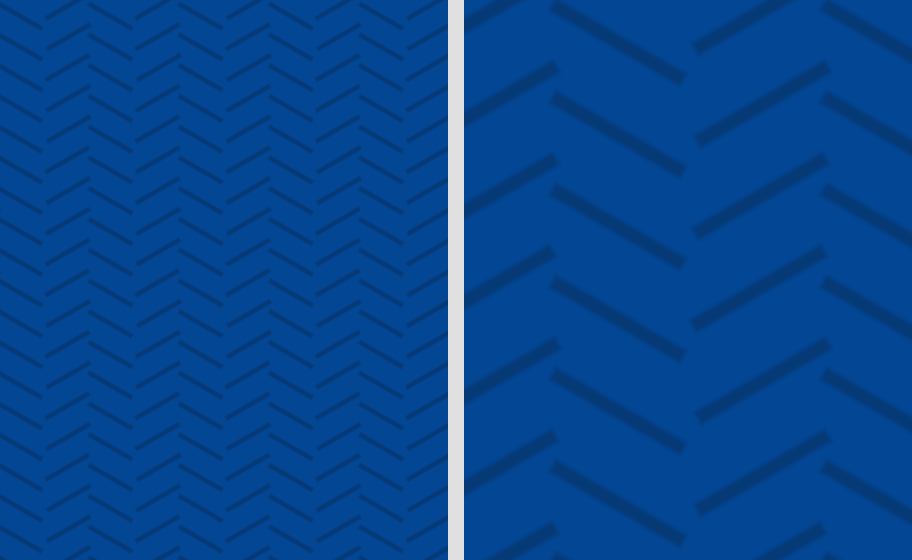
Left: the whole. Right: its middle third, enlarged.
A Shadertoy shader for this pattern:

```glsl
// Broken herringbone: columns of falling and rising bars, dark navy on blue.
// Each slant is one bar repeated on a shared rectangular lattice; the rising
// bars carry a slight sideways shift hashed from their cell.

// All lengths are fractions of the canvas height.
const vec2 PERIOD = vec2(0.1611, 0.05492);
const vec2 FALLING_CENTER = vec2(0.0361, 0.0374);
const vec2 RISING_OFFSET = vec2(0.0849, -0.0367);
const vec2 BAR_HALF_SIZE = vec2(0.0448, 0.0040);
const float SLANT = radians(30.0);
const float RISING_SHIFT = 0.0032;
const float EDGE_SOFTNESS = 0.0023;

const vec3 GROUND_BLUE = vec3(0.010, 0.273, 0.580);
const vec3 BAR_NAVY = vec3(0.020, 0.226, 0.465);

float hash21(vec2 cell) {
    vec3 q = fract(cell.xyx * vec3(0.1031, 0.1030, 0.0973));
    q += dot(q, q.yzx + 33.33);
    return fract((q.x + q.y) * q.z);
}

vec2 rotate(vec2 p, float angle) {
    float c = cos(angle), s = sin(angle);
    return vec2(c * p.x + s * p.y, c * p.y - s * p.x);
}

float boxDistance(vec2 p, vec2 halfSize) {
    vec2 d = abs(p) - halfSize;
    return length(max(d, 0.0)) + min(max(d.x, d.y), 0.0);
}

// Distance to the nearest bar of one slant, repeated around center.
float barLattice(vec2 p, vec2 center, float angle, float shift) {
    vec2 cell = round((p - center) / PERIOD);
    vec2 local = p - center - cell * PERIOD;
    local.x -= shift * (hash21(cell + 17.0) - 0.5);
    return boxDistance(rotate(local, angle), BAR_HALF_SIZE);
}

void mainImage(out vec4 fragColor, in vec2 fragCoord) {
    vec2 p = fragCoord / iResolution.y;

    // Two interleaved lattices form the zigzag.
    float falling = barLattice(p, FALLING_CENTER, -SLANT, 0.0);
    float rising = barLattice(p, FALLING_CENTER + RISING_OFFSET, SLANT, RISING_SHIFT);
    float bars = min(falling, rising);

    // Soft printed edge, never narrower than a pixel.
    float edge = max(EDGE_SOFTNESS, 0.75 / iResolution.y);
    float ink = 1.0 - smoothstep(-edge, edge, bars);
    fragColor = vec4(mix(GROUND_BLUE, BAR_NAVY, ink), 1.0);
}
```
